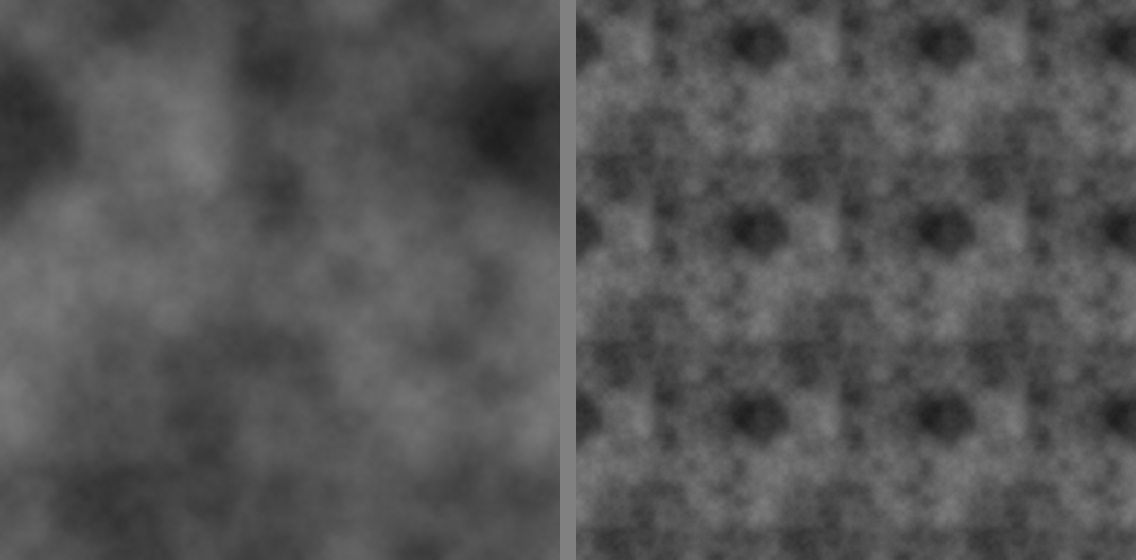
Left: one tile. Right: repeated 3 by 3.
This texture is drawn by a three.js fragment shader. Its source:

```glsl
varying vec2 vUv;

#define BASE_CELLS 4.0
#define OCTAVES 6
#define GAIN 0.5
#define MEAN_GREY 0.335
#define CLOUD_CONTRAST 0.275
#define SWELL_CONTRAST 0.055
#define SEED 17.0
#define TAU 6.2831853

float hash(vec2 cell, float seed) {
  vec3 p = fract(vec3(cell.xyx + seed) * vec3(0.1031, 0.1030, 0.0973));
  p += dot(p, p.yzx + 33.33);
  return fract((p.x + p.y) * p.z);
}

// Value noise centred on zero, wrapping after a whole number of cells
float wrappedNoise(vec2 uv, float cells, float seed) {
  vec2 p = uv * cells;
  vec2 cell = floor(p);
  vec2 f = p - cell;
  vec2 blend = f * f * f * (f * (f * 6.0 - 15.0) + 10.0);
  vec2 low = mod(cell, cells);
  vec2 high = mod(cell + 1.0, cells);
  float bottom = mix(hash(low, seed), hash(vec2(high.x, low.y), seed), blend.x);
  float top = mix(hash(vec2(low.x, high.y), seed), hash(high, seed), blend.x);
  return mix(bottom, top, blend.y) - 0.5;
}

// Octaves of noise from broad billows to faint grain
float clouds(vec2 uv) {
  float sum = 0.0;
  float amplitude = 1.0;
  float cells = BASE_CELLS;
  for (int i = 0; i < OCTAVES; i++) {
    sum += amplitude * wrappedNoise(uv, cells, SEED + 11.0 * float(i));
    amplitude *= GAIN;
    cells *= 2.0;
  }
  return sum;
}

// Broad swell: lighter centre, darker sides
float swell(vec2 uv) {
  vec2 wave = cos(TAU * uv);
  return -0.8 * wave.x - 0.4 * wave.y;
}

void main() {
  float grey = MEAN_GREY + CLOUD_CONTRAST * clouds(vUv) + SWELL_CONTRAST * swell(vUv);
  gl_FragColor = vec4(vec3(clamp(grey, 0.06, 0.54)), 1.0);
}
```
